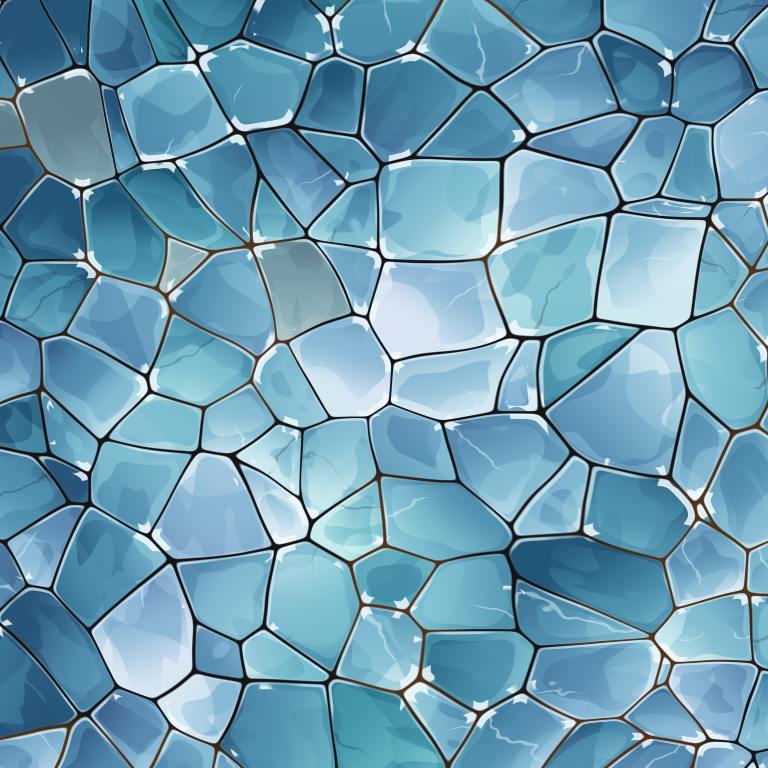
A three.js fragment shader for this texture:

```glsl
// Cracked blue ice: glossy irregular stones split by thin dark seams.
varying vec2 vUv;

vec2 hash2(vec2 p) {
  return fract(sin(vec2(dot(p, vec2(127.1, 311.7)), dot(p, vec2(269.5, 183.3)))) * 43758.5453);
}

float noise(vec2 p) {
  vec2 i = floor(p), f = fract(p);
  f = f * f * (3.0 - 2.0 * f);
  return mix(mix(hash2(i).x, hash2(i + vec2(1.0, 0.0)).x, f.x),
             mix(hash2(i + vec2(0.0, 1.0)).x, hash2(i + vec2(1.0, 1.0)).x, f.x), f.y);
}

vec2 stoneCentre(vec2 id) {
  return id + 0.5 + 0.98 * (hash2(id) - 0.5);
}

// Squared distance lowered by a random weight, so that stone sizes vary
float powerDistance(vec2 p, vec2 id) {
  vec2 d = p - stoneCentre(id);
  return dot(d, d) - 0.55 * hash2(id + 37.0).y;
}

vec3 iceColour(float tone) {
  vec3 c = mix(vec3(0.15, 0.33, 0.47), vec3(0.31, 0.56, 0.68), smoothstep(0.0, 0.38, tone));
  c = mix(c, vec3(0.50, 0.74, 0.82), smoothstep(0.36, 0.68, tone));
  return mix(c, vec3(0.80, 0.92, 0.94), smoothstep(0.66, 1.0, tone));
}

void main() {
  vec2 p = vUv * vec2(9.2, 10.4);
  p += 0.9 * (vec2(noise(vUv * 3.5), noise(vUv * 3.5 + 50.0)) - 0.5);
  p += 0.12 * (vec2(noise(p * 1.3), noise(p * 1.3 + 50.0)) - 0.5);

  // Stone that owns this point
  vec2 id = floor(p);
  float nearest = 1e3;
  for (int y = -2; y <= 2; y++) {
    for (int x = -2; x <= 2; x++) {
      vec2 other = floor(p) + vec2(float(x), float(y));
      float d = powerDistance(p, other);
      if (d < nearest) { nearest = d; id = other; }
    }
  }

  // Distance to the seams, lightly rounded, and a softer one for corners
  vec2 centre = stoneCentre(id);
  vec2 outward = vec2(0.0);
  float seam = 1e3, sum = 0.0, softSum = 0.0;
  for (int y = -2; y <= 2; y++) {
    for (int x = -2; x <= 2; x++) {
      if (x == 0 && y == 0) continue;
      vec2 other = id + vec2(float(x), float(y));
      vec2 toOther = stoneCentre(other) - centre;
      float d = 0.5 * (powerDistance(p, other) - nearest) / length(toOther);
      float weight = exp(-18.0 * d);
      seam = min(seam, d);
      sum += exp(-50.0 * d);
      softSum += weight;
      outward += weight * normalize(toOther);
    }
  }
  float inset = -log(max(sum, 1e-12)) / 50.0;
  float rounded = -log(max(softSum, 1e-9)) / 18.0;
  float corner = seam - rounded;
  outward /= max(length(outward), 1e-6);

  // Base tone: darker towards the top, drifting in patches and per stone
  vec2 q = p - centre;
  vec2 pick = hash2(id + 11.0), pick2 = hash2(id + 71.0);
  float angle = 6.2832 * pick.y;
  vec2 axis = vec2(cos(angle), sin(angle));
  vec2 local = vec2(dot(q, axis), dot(q, vec2(-axis.y, axis.x)));
  float tone = mix(0.58, 0.22, smoothstep(0.5, 0.95, vUv.y));
  tone += 0.55 * (noise(vUv * 3.2 + 4.0) - 0.5) + 0.34 * (pick.x - 0.5);
  tone += 0.24 * local.x - 0.14 * q.y;

  // Curved facets, pointed shards and ragged reflections inside the stone
  float facet = length(q - axis * 0.75) - 0.72 + 0.12 * noise(p * 3.0);
  tone += (0.18 * pick2.x - 0.06) * smoothstep(0.012, -0.012, facet);
  float blade = noise(vec2(local.x * 1.4, local.y * 4.5) + pick * 30.0) - 0.9 * rounded;
  tone += mix(-0.14, 0.12, pick2.x) * smoothstep(0.43, 0.46, blade);
  float ragged = noise(p * 2.3 + pick * 40.0);
  float band = 0.03 + 0.30 * ragged * ragged;
  float lit = 0.5 + 0.5 * dot(outward, normalize(vec2(-0.5, 0.85)));
  tone += mix(-0.10, 0.13, step(0.4, pick2.y)) * smoothstep(band + 0.01, band - 0.01, rounded);

  // Hue: patches from teal to slate, with a few sandy stones
  vec3 colour = iceColour(tone);
  float hue = 0.6 * (noise(vUv * 4.0 + 33.0) - 0.5) + 0.45 * (pick2.x - 0.5);
  colour += hue * vec3(0.13, -0.05, 0.05);
  colour = mix(colour, vec3(0.62, 0.66, 0.64), 0.5 * step(0.965, pick2.y));

  // Thin wandering cracks with a pale or dark tint in some stones
  float wander = 0.35 * (noise(p * 2.5) - 0.5) + 0.07 * (noise(p * 11.0) - 0.5);
  float crack = abs(local.y + wander);
  float crackWidth = 0.02 * smoothstep(0.3, 0.75, noise(p * 2.0 + 90.0));
  float crackShow = step(0.45, pick.x) * smoothstep(0.0, 0.01, crackWidth);
  vec3 crackColour = mix(colour * 0.65, vec3(0.80, 0.92, 0.96), step(0.4, pick2.x));
  colour = mix(colour, crackColour, 0.55 * crackShow * smoothstep(crackWidth + 0.01, crackWidth - 0.01, crack));

  // Thin broken bevel light and white glints tucked into corners
  float sheen = smoothstep(0.35, 0.75, 0.45 * lit + 0.7 * noise(p * 1.8 + 20.0) - 0.1);
  float bevelWidth = 0.03 + 0.022 * sheen;
  float bevel = smoothstep(bevelWidth + 0.012, bevelWidth - 0.008, inset);
  colour = mix(colour, vec3(0.82, 0.93, 0.97), bevel * (0.05 + 0.7 * sheen));
  float glint = smoothstep(0.010, 0.014, corner) * smoothstep(0.11, 0.095, inset);
  glint *= smoothstep(0.60, 0.64, noise(p * 2.6 + 130.0));
  colour = mix(colour, vec3(0.94, 0.98, 1.0), 0.85 * glint);

  // Dark seams, rusty in places
  float rust = smoothstep(0.6, 0.8, noise(vUv * 6.0 + 7.0));
  vec3 seamColour = mix(vec3(0.08, 0.08, 0.09), vec3(0.42, 0.25, 0.12), 0.7 * rust);
  float seamWidth = 0.011 + 0.010 * noise(p * 1.5 + 60.0);
  colour = mix(seamColour, colour, smoothstep(seamWidth - 0.01, seamWidth + 0.012, inset));

  gl_FragColor = vec4(clamp(colour, 0.0, 1.0), 1.0);
}
```
